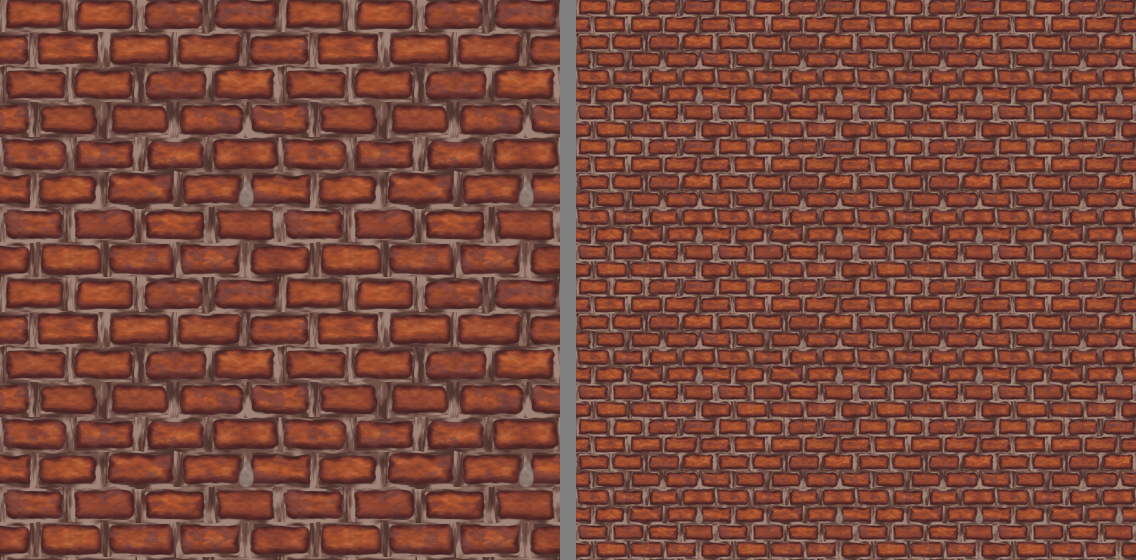
Left: one tile. Right: repeated 2 by 2.
Write a three.js fragment shader that draws this texture.

```glsl
// Painted brick wall in running bond: 8 bricks across and 16 courses down.
// Rounded boxes with jittered sizes are shaded from dark rim to warm core by
// wrapping brush noise; the variation repeats every 4 bricks by 8 courses.
varying vec2 vUv;

const float COURSES = 16.0;
const float PERIOD = 8.0;      // courses before the variation repeats
const vec2 BRICK_EXTENT = vec2(0.83, 0.395);

const vec3 INK = vec3(0.27, 0.13, 0.135);
const vec3 MAROON = vec3(0.40, 0.18, 0.155);
const vec3 CLAY = vec3(0.52, 0.255, 0.195);
const vec3 ORANGE = vec3(0.67, 0.325, 0.18);
const vec3 GLOW = vec3(0.75, 0.44, 0.27);
const vec3 BRUISE = vec3(0.43, 0.25, 0.26);
const vec3 MORTAR_DARK = vec3(0.31, 0.205, 0.185);
const vec3 MORTAR = vec3(0.44, 0.31, 0.275);
const vec3 MORTAR_PALE = vec3(0.65, 0.54, 0.49);
const vec3 STONE = vec3(0.56, 0.49, 0.45);

float hash(vec2 p) {
  return fract(sin(dot(p, vec2(127.1, 311.7))) * 43758.55);
}

// Value noise that wraps after a whole number of lattice cells.
float noise(vec2 p, vec2 period) {
  vec2 i = floor(p);
  vec2 f = fract(p);
  f = f * f * (3.0 - 2.0 * f);
  float a = hash(mod(i, period));
  float b = hash(mod(i + vec2(1.0, 0.0), period));
  float c = hash(mod(i + vec2(0.0, 1.0), period));
  float d = hash(mod(i + 1.0, period));
  return mix(mix(a, b, f.x), mix(c, d, f.x), f.y);
}

// Layered brush noise; freq is whole so that every layer wraps.
float brush(vec2 p, vec2 freq) {
  float sum = 0.0;
  float weight = 0.55;
  for (int i = 0; i < 3; i++) {
    sum += weight * noise(p * freq, PERIOD * freq);
    freq *= 2.0;
    weight *= 0.5;
  }
  return sum / 0.9625;
}

float roundedBox(vec2 p, vec2 extent, float radius) {
  vec2 q = abs(p) - extent + radius;
  return length(max(q, 0.0)) + min(max(q.x, q.y), 0.0) - radius;
}

// Dark rim, clay body, glowing core and a ragged shadow along the base.
vec3 brickColor(vec2 p, vec2 local, float depth, vec2 id) {
  float stroke = brush(p, vec2(2.0, 5.0));
  float dab = brush(p + 3.7, vec2(3.0, 4.0));
  float grain = brush(p, vec2(7.0, 13.0));
  float warmth = mix(0.3, 1.0, hash(id + 17.0));

  float ragged = depth + (dab - 0.5) * 0.16;
  float core = smoothstep(0.09, 0.27, ragged - local.y * 0.16);
  vec3 color = mix(INK, MAROON, smoothstep(-0.02, 0.08, ragged));
  color = mix(color, CLAY, smoothstep(0.05, 0.16, ragged));
  color = mix(color, ORANGE, core * warmth * smoothstep(0.2, 0.55, stroke));
  color = mix(color, GLOW, core * warmth * 0.65 * smoothstep(0.54, 0.76, stroke));

  float bruise = smoothstep(0.52, 0.68, dab) * step(0.5, hash(id + 41.0));
  color = mix(color, BRUISE, bruise * 0.55);
  float base = smoothstep(0.17, 0.34, local.y + (grain - 0.5) * 0.28);
  color = mix(color, INK, base * 0.6);
  return color * (0.86 + 0.28 * grain);
}

// Streaks run along the joints, with a dark contact line at the bricks.
vec3 mortarColor(vec2 p, float gap, float upright) {
  float along = brush(p, vec2(2.0, 9.0));
  float across = brush(p + 1.3, vec2(10.0, 2.0));
  float streak = mix(along, across, upright);
  float patches = brush(p + 5.1, vec2(1.0, 2.0));
  vec3 color = mix(MORTAR_DARK, MORTAR, smoothstep(0.25, 0.5, streak));
  float pale = smoothstep(0.42, 0.74, streak + (patches - 0.5) * 0.45);
  color = mix(color, MORTAR_PALE, pale * 0.9);
  return mix(MORTAR_DARK, color, smoothstep(-0.02, 0.06, gap + (streak - 0.5) * 0.08));
}

void main() {
  vec2 p = vec2(vUv.x, 1.0 - vUv.y) * COURSES;

  // Uneven, hand-painted outlines
  vec2 wobble = vec2(brush(p, vec2(2.0)), brush(p + 2.6, vec2(2.0, 3.0))) - 0.5;
  vec2 wall = p + vec2(0.0, 0.08) + wobble * vec2(0.2, 0.12);

  // Brick cell: odd courses shift by half a brick
  float course = floor(wall.y);
  float along = wall.x * 0.5 + 0.5 * mod(course, 2.0);
  vec2 id = mod(vec2(floor(along), course), vec2(4.0, PERIOD));
  vec2 local = vec2(fract(along) * 2.0 - 1.0, fract(wall.y) - 0.5);
  vec2 jitter = vec2(hash(id + 3.0), hash(id + 9.0)) - 0.5;
  local -= jitter * vec2(0.1, 0.04);
  vec2 extent = BRICK_EXTENT + (hash(id + 23.0) - 0.5) * vec2(0.12, 0.04);
  float dist = roundedBox(local, extent, mix(0.09, 0.22, hash(id + 31.0)));

  // Mortar under bricks
  float upright = smoothstep(-0.04, 0.06, abs(local.x) - extent.x);
  vec3 color = mortarColor(p, dist, upright);
  vec3 brick = brickColor(p, local, -dist, id);
  color = mix(brick, color, smoothstep(-0.025, 0.025, dist));

  // Pale stone wedged into one wide joint of each repeat
  vec2 wedge = mod(p, PERIOD) - vec2(7.05, 5.53) + wobble * 0.2;
  wedge.x /= 0.2 + 0.18 * wedge.y;
  wedge.y /= 0.4;
  float stone = 1.0 - smoothstep(0.8, 1.1, length(wedge));
  color = mix(color, STONE * (0.8 + 0.4 * brush(p, vec2(5.0))), stone * 0.9);

  gl_FragColor = vec4(color, 1.0);
}
```
